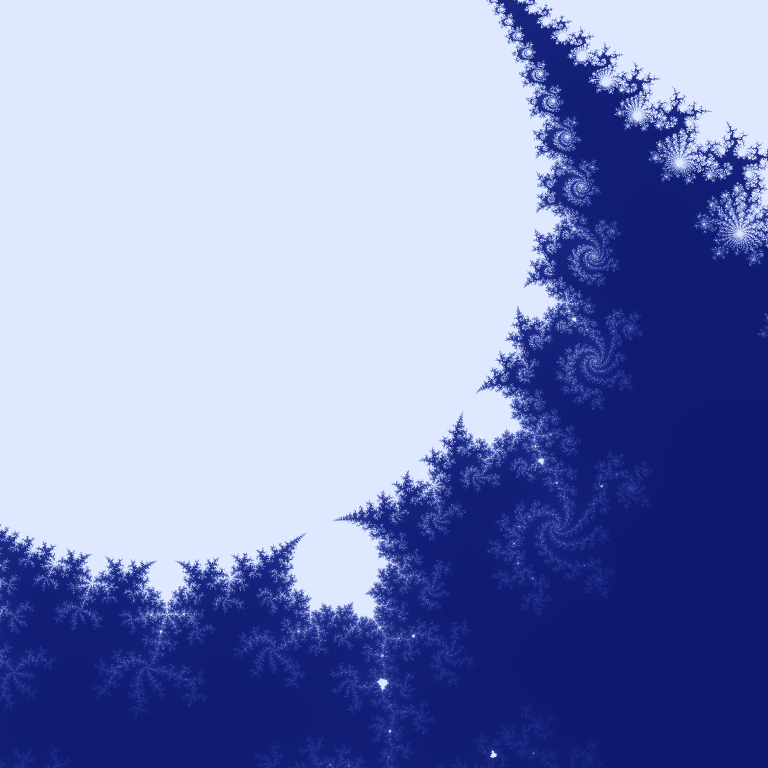
Reproduce this background procedurally as a WebGL 1 fragment shader.

```glsl
precision highp float;
// Escape-time fractal of z -> z*z + c, framed on a round period-five bulb
// beside the main cardioid. Smooth escape counts run through a curved
// blue ramp; points that never escape take its pale end.

uniform vec2 u_resolution;

const vec2 VIEW_CENTER = vec2(-0.4815, -0.5835);
const float VIEW_SIZE = 0.08;
const vec2 BULB_CENTER = vec2(-0.50434, -0.56277);
const float BULB_CORE = 0.038;
const int MAX_STEPS = 300;
const float BAILOUT = 256.0;
const float RAMP_POWER = 1.25;
const int GRID = 2; // samples per pixel side

vec2 complexSquare(vec2 z) {
  return vec2(z.x * z.x - z.y * z.y, 2.0 * z.x * z.y);
}

// Areas known to be inside, so that their loops can be skipped
bool insideKnownArea(vec2 c) {
  float x = c.x - 0.25;
  float q = x * x + c.y * c.y;
  bool inCardioid = q * (q + x) < 0.25 * c.y * c.y;
  return inCardioid || distance(c, BULB_CENTER) < BULB_CORE;
}

// Smooth escape count as a share of the step limit
float escapeShare(vec2 c) {
  if (insideKnownArea(c)) return 1.0;
  vec2 z = vec2(0.0);
  for (int i = 0; i < MAX_STEPS; i++) {
    z = complexSquare(z) + c;
    float r2 = dot(z, z);
    if (r2 > BAILOUT) {
      float count = float(i) + 1.0 - log2(0.5 * log2(r2));
      return clamp(count / float(MAX_STEPS), 0.0, 1.0);
    }
  }
  return 1.0;
}

// Deep navy to pale blue, with red and green rising later than blue
vec3 blueRamp(float s) {
  vec3 navy = vec3(0.05, 0.09, 0.42);
  vec3 slope = vec3(0.26, 0.36, 0.58);
  vec3 bend = vec3(0.56, 0.46, 0.0);
  return navy + s * (slope + s * bend);
}

vec2 planePoint(vec2 fragment) {
  vec2 centered = fragment - 0.5 * u_resolution;
  float side = min(u_resolution.x, u_resolution.y);
  return VIEW_CENTER + VIEW_SIZE * centered / side;
}

void main() {
  // Average a small grid of samples to smooth the filaments
  vec3 sum = vec3(0.0);
  for (int j = 0; j < GRID; j++) {
    for (int i = 0; i < GRID; i++) {
      vec2 offset = (vec2(float(i), float(j)) + 0.5) / float(GRID) - 0.5;
      float share = escapeShare(planePoint(gl_FragCoord.xy + offset));
      sum += blueRamp(pow(share, RAMP_POWER));
    }
  }
  gl_FragColor = vec4(sum / float(GRID * GRID), 1.0);
}
```
